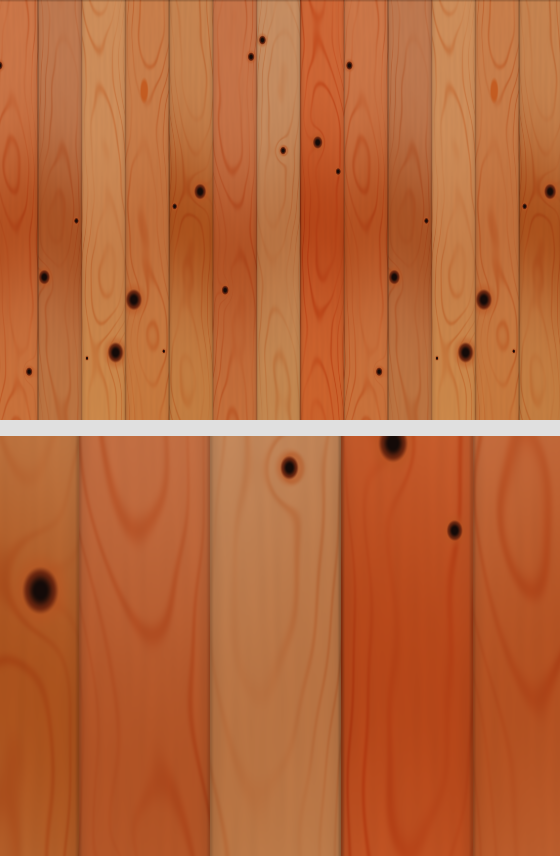
Top, the full canvas; bottom, a detail of the centre.
Give the GLSL for this texture, as a Shadertoy shader.

```glsl
const float PLANKS_ACROSS = 12.8;
const float PLANKS_PER_REPEAT = 8.0;
const float FIRST_SEAM = 0.867;
const float BOARD_LENGTH = 9.6;

const vec3 KNOT_CORE = vec3(0.08, 0.04, 0.03);
const vec3 KNOT_RIM = vec3(0.42, 0.15, 0.06);
const vec3 KNOT_HALO = vec3(0.72, 0.33, 0.13);
const vec3 RESIN = vec3(0.76, 0.32, 0.08);
const vec3 RING_TINT = vec3(0.93, 0.68, 0.45);
const vec3 STAIN_TINT = vec3(0.86, 0.61, 0.33);

// Board colour, with the strength of its stain in alpha
const vec4 BOARDS[8] = vec4[8](
    vec4(0.79, 0.46, 0.28, 0.80), vec4(0.74, 0.47, 0.31, 0.80),
    vec4(0.80, 0.55, 0.35, 0.25), vec4(0.78, 0.49, 0.29, 0.30),
    vec4(0.77, 0.51, 0.31, 0.95), vec4(0.77, 0.45, 0.28, 0.70),
    vec4(0.77, 0.55, 0.38, 0.45), vec4(0.80, 0.40, 0.21, 0.80));

vec2 hash22(vec2 p) {
    vec3 q = fract(p.xyx * vec3(0.1031, 0.1030, 0.0973));
    q += dot(q, q.yzx + 33.33);
    return fract((q.xx + q.yz) * q.zy);
}

// Distance to the nearest scattered cell centre
float cellular(vec2 p) {
    vec2 cell = floor(p);
    float nearest = 2.0;
    for (int j = -1; j <= 1; j++)
    for (int i = -1; i <= 1; i++) {
        vec2 c = cell + vec2(i, j);
        nearest = min(nearest, length(c + hash22(c) - p));
    }
    return nearest;
}

// Centre in xy and radius in z of the large knot of a board
vec3 mainKnot(float id) {
    float height = 0.1 + 0.075 * id + 0.17 * cos(2.36 * (id - 1.1));
    return vec3(0.47 + 0.33 * cos(2.95 * id),
                BOARD_LENGTH * max(height, 0.115),
                0.125 + 0.06 * sin(id - 1.0));
}

// Centre and radius of the small knot of a board
vec3 pinKnot(float id) {
    float wave = cos(id - 5.6);
    return vec3(0.5 - 0.38 * cos(3.1 * id), 5.0 + 4.0 * wave, 0.055 + 0.025 * wave);
}

// Elliptical distance that equals one on the rim
float ellipse(vec2 p, vec2 centre, vec2 radii) {
    return length((p - centre) / radii);
}

vec3 drawKnot(vec3 wood, vec2 p, vec3 knot) {
    float d = ellipse(p, knot.xy, knot.z * vec2(1.0, 1.3));
    wood = mix(wood, KNOT_HALO, 0.5 * (1.0 - smoothstep(0.9, 1.9, d)));
    wood = mix(wood, KNOT_RIM, 1.0 - smoothstep(0.75, 1.1, d));
    return mix(wood, KNOT_CORE, 1.0 - smoothstep(0.3, 0.85, d));
}

// Growth rings: nested arches along the board that bend around its knot
float growthRings(vec2 p, float id, vec3 knot) {
    float phase = 2.4 * id;
    float x = p.x - 0.5 - 0.12 * sin(0.7 * p.y + phase);
    float field = 9.0 * x * x + 0.9 * sin(0.8 * p.y + 3.0 * phase)
                + 0.4 * sin(1.9 * p.y + phase) + 0.05 * sin(6.0 * p.y + 9.0 * p.x);
    float bend = ellipse(p, knot.xy, knot.z * vec2(2.2, 3.5));
    field += 1.6 * exp(-bend * bend);
    return pow(0.5 + 0.5 * cos(6.2832 * field), 8.0);
}

// Fine vertical fibres, around zero
float fibres(vec2 p, float id) {
    float drift = 0.8 * sin(1.3 * p.y + id);
    return 0.4 * sin(47.0 * p.x + drift + 4.0 * id) * sin(0.9 * p.y + 7.0 * p.x)
         + 0.8 * (cellular(vec2(13.0 * p.x + 40.0 * id, 1.6 * p.y)) - 0.5);
}

void mainImage(out vec4 fragColor, in vec2 fragCoord) {
    vec2 p = fragCoord / iResolution.x * PLANKS_ACROSS;
    p.x += 1.0 - FIRST_SEAM;
    float id = mod(floor(p.x), PLANKS_PER_REPEAT);
    p.x = fract(p.x);

    // Base colour and stain across the middle
    vec4 board = BOARDS[int(id)];
    vec3 wood = board.rgb;
    float fromStain = (p.y - 4.2 - 0.4 * sin(2.0 * id + 1.5 * p.x)) / 1.9;
    wood *= mix(vec3(1.0), STAIN_TINT, board.a * exp(-fromStain * fromStain));
    wood *= mix(vec3(0.99, 0.96, 0.82), vec3(1.0), smoothstep(0.0, 5.0, p.y));

    // Grain, fading in and out along the board
    vec3 knot = mainKnot(id);
    float fade = 0.5 + 0.5 * sin(1.1 * p.y + 5.0 * id + 4.0 * p.x);
    float ringStrength = (1.5 * (board.r - board.b) - 0.2) * mix(0.25, 1.0, fade);
    wood *= mix(vec3(1.0), RING_TINT, ringStrength * growthRings(p, id, knot));
    wood *= 1.0 + 0.022 * fibres(p, id);

    // Resin fleck on one board per repeat, then knots
    float fleck = 1.0 - smoothstep(0.6, 1.1, ellipse(p, vec2(0.43, 7.53), vec2(0.1, 0.3)));
    wood = mix(wood, RESIN, 0.75 * fleck * step(abs(id - 3.0), 0.5));
    wood = drawKnot(wood, p, knot);
    wood = drawKnot(wood, p, pinKnot(id));

    // Seams of uneven depth and board ends
    float toSeam = min(p.x, 1.0 - p.x);
    float seamDepth = 0.17 + 0.06 * sin(2.0 * floor(id + p.x + 0.5));
    wood *= 1.0 - seamDepth * (1.0 - smoothstep(0.0, 0.035, toSeam));
    wood *= 1.0 - 0.06 * (1.0 - smoothstep(0.0, 0.12, toSeam));
    wood *= 1.0 - 0.20 * smoothstep(BOARD_LENGTH - 0.06, BOARD_LENGTH, p.y);
    fragColor = vec4(wood, 1.0);
}
```
